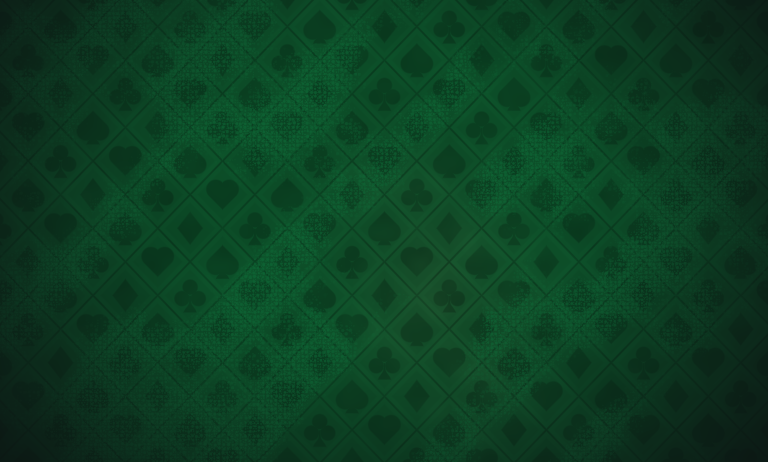
This pattern is drawn by a Shadertoy shader. Its source:

```glsl
// Worn green felt: a diagonal lattice of thin dark lines, with one faint
// card suit per tile. Suits come from distance functions and lattice parity;
// streaked noise scatters bright flecks and a vignette darkens the corners.

#define CELL vec2(0.1402, 0.1455)    // tile diagonals, in canvas heights
#define ORIGIN vec2(0.001, 0.006)    // centre of tile (0,0)
#define SUIT_SIZE 0.0375
#define LINE_HALF 0.0016
#define SOFTNESS 0.0017
#define SUIT_DEPTH 0.20
#define LINE_DEPTH 0.24
#define FLECK_SCALE 105.0
#define FELT vec3(0.048, 0.318, 0.163)
#define SHADOW vec3(0.047, 0.075, 0.072)
#define FLECK vec3(0.055, 0.43, 0.225)
#define WARM vec3(0.125, 0.335, 0.185)

float hash(vec2 p) {
    vec3 q = fract(p.xyx * vec3(0.1031, 0.1030, 0.0973));
    q += dot(q, q.yzx + 33.33);
    return fract((q.x + q.y) * q.z);
}

float noise(vec2 p) {
    vec2 i = floor(p), f = fract(p);
    f = f * f * (3.0 - 2.0 * f);
    return mix(mix(hash(i), hash(i + vec2(1, 0)), f.x),
               mix(hash(i + vec2(0, 1)), hash(i + vec2(1, 1)), f.x), f.y);
}

float fbm(vec2 p) {
    float sum = 0.0, amp = 0.5;
    for (int i = 0; i < 4; i++) {
        sum += amp * noise(p);
        p = mat2(1.6, 1.2, -1.2, 1.6) * p + 7.3;
        amp *= 0.5;
    }
    return sum;
}

// Suits, each about one unit in radius
float heart(vec2 p) {
    const float h = 0.78;
    p = vec2(abs(p.x), p.y + 0.08);
    float square = (p.x + abs(p.y) - h) * 0.7071;
    return min(square, length(p - 0.5 * h) - 0.7071 * h);
}

float stem(vec2 p) {
    float flare = 0.07 + 0.3 * smoothstep(-0.4, -1.0, p.y);
    return max(abs(p.x) - flare, abs(p.y + 0.5) - 0.48);
}

float spade(vec2 p) {
    return min(heart(vec2(p.x, 0.1 - p.y)), stem(p));
}

float club(vec2 p) {
    float lobes = min(length(p - vec2(0.0, 0.48)),
                      length(vec2(abs(p.x) - 0.47, p.y + 0.18))) - 0.44;
    return min(lobes, stem(p));
}

float diamond(vec2 p) {
    return (abs(p.x) / 0.74 + abs(p.y) / 0.95 - 1.0) * 0.58;
}

// Suit families alternate along one diagonal, members along the other
float suit(vec2 p, vec2 id) {
    bool first = mod(id.y + floor(id.x * 0.5), 2.0) < 0.5;
    if (mod(id.x, 2.0) < 0.5) return first ? spade(p) : club(p);
    return first ? heart(p) : diamond(p);
}

// Round flecks of random size, one per jittered grid cell
float flecks(vec2 p, float density) {
    vec2 id = floor(p);
    vec2 centre = 0.3 + 0.4 * vec2(hash(id + 11.0), hash(id + 47.0));
    float radius = 0.2 + 0.28 * hash(id + 83.0);
    float dotMask = 1.0 - smoothstep(radius * 0.4, radius + 0.12, length(p - id - centre));
    return dotMask * step(hash(id), density);
}

void mainImage(out vec4 fragColor, in vec2 fragCoord) {
    vec2 p = (fragCoord - 0.5 * iResolution.xy) / iResolution.y;
    float soft = max(SOFTNESS, 1.0 / iResolution.y);

    // Diagonal lattice coordinates
    vec2 q = (p - ORIGIN) / CELL;
    vec2 lattice = vec2(q.x - q.y, -q.x - q.y);
    vec2 id = floor(lattice + 0.5);
    vec2 f = lattice - id;
    vec2 local = 0.5 * vec2(f.x - f.y, -f.x - f.y) * CELL;
    float edge = (0.5 - max(abs(f.x), abs(f.y))) * CELL.x * CELL.y / length(CELL);

    // Cloth: broad mottling, a warm faded patch and small tile differences
    float mottle = fbm(p * 9.0 + 20.0);
    vec2 patchPos = mat2(0.8, 0.6, -0.6, 0.8) * (p - vec2(0.12, -0.14));
    vec2 fade = vec2(patchPos.x * 0.8 - patchPos.y * 0.6, patchPos.x * 0.6 + patchPos.y * 0.8);
    float warm = exp(-dot(fade * vec2(3.6, 5.5), fade * vec2(3.6, 5.5)));
    vec3 col = mix(FELT, WARM, warm * (0.25 + 0.7 * mottle));
    col *= 0.93 + 0.14 * mottle + 0.06 * (hash(id + 5.0) - 0.5);
    col *= 1.0 - 0.05 * smoothstep(0.009, 0.014, edge);

    // Suit and lattice lines, unevenly worn
    float wear = noise(p * 26.0);
    float suitMask = 1.0 - smoothstep(-soft, soft, suit(local / SUIT_SIZE, id) * SUIT_SIZE);
    float lineMask = 1.0 - smoothstep(LINE_HALF - soft * 0.6, LINE_HALF + soft, edge);
    col *= 1.0 - SUIT_DEPTH * suitMask * (0.75 + 0.4 * wear);
    col *= 1.0 - LINE_DEPTH * lineMask * (0.6 + 0.5 * wear);

    // Bright flecks gathered in rising diagonal streaks
    vec2 along = vec2(p.x + p.y, p.y - p.x);
    float streak = 0.6 * noise(along * vec2(2.2, 6.5) + 31.0) + 0.4 * fbm(p * 13.0);
    float density = smoothstep(0.40, 0.68, streak);
    float speck = max(flecks(p * FLECK_SCALE, density),
                      0.7 * flecks(p.yx * FLECK_SCALE * 1.7 + 9.0, density));
    col = mix(col, FLECK, 0.5 * speck * density + 0.06 * density);

    // Vignette, deepest at the lower corners
    float reach = length((p - vec2(0.0, 0.06)) * vec2(0.95, 1.15));
    col = mix(col, SHADOW, smoothstep(0.3, 1.2, reach));
    fragColor = vec4(col, 1.0);
}
```
